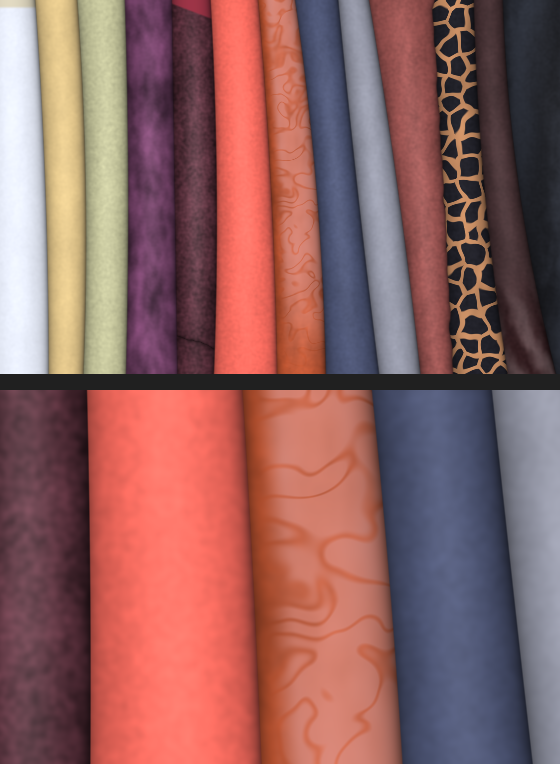
Top: the whole. Bottom: its middle third, enlarged.
Reproduce this texture procedurally as a WebGL 1 fragment shader.

```glsl
precision highp float;
// Thirteen overlapping leather hides hanging side by side as curved strips.
// Each left edge is a parabola; a loop lays the strips left to right with
// rounded folds and shadows, and gradient noise adds grain, mottling and veins.
uniform vec2 u_resolution;

vec2 hash2(vec2 c) {
  vec2 k = vec2(dot(c, vec2(127.1, 311.7)), dot(c, vec2(269.5, 183.3)));
  return fract(sin(k) * 43758.55);
}

float corner(vec2 cell, vec2 f, vec2 o) {
  return dot(hash2(cell + o) * 2.0 - 1.0, f - o);
}

float gradientNoise(vec2 p) {
  vec2 c = floor(p), f = fract(p);
  vec2 s = f * f * f * (f * (f * 6.0 - 15.0) + 10.0);
  float low = mix(corner(c, f, vec2(0.0)), corner(c, f, vec2(1.0, 0.0)), s.x);
  float high = mix(corner(c, f, vec2(0.0, 1.0)), corner(c, f, vec2(1.0)), s.x);
  return mix(low, high, s.y) * 1.4;
}

// Gap between the two nearest cell centres: zero along cell borders
float cellGap(vec2 p) {
  vec2 c = floor(p), f = fract(p);
  float near = 9.0, next = 9.0;
  for (int j = -1; j <= 1; j++) {
    for (int i = -1; i <= 1; i++) {
      vec2 o = vec2(float(i), float(j));
      float d = length(o + 0.12 + 0.76 * hash2(c + o) - f);
      next = min(next, max(near, d));
      near = min(near, d);
    }
  }
  return next - near;
}

// Parabola through the x positions at top, middle and bottom
float bend(vec3 e, float v) {
  return e.x * v * (2.0 * v - 1.0) + e.y * 4.0 * v * (1.0 - v)
       + e.z * (1.0 - v) * (1.0 - 2.0 * v);
}

void main() {
  vec2 p = gl_FragCoord.xy / u_resolution.x;
  float v = gl_FragCoord.y / u_resolution.y;
  float soft = 1.0 / u_resolution.x;

  // Left edges (top, middle, bottom), colours, finish (mottle, grain, sheen)
  vec3 edge[14], tint[13], finish[13];
  edge[0] = vec3(-0.03, -0.03, -0.03);  edge[1] = vec3(0.063, 0.081, 0.087);
  edge[2] = vec3(0.138, 0.153, 0.149);  edge[3] = vec3(0.223, 0.229, 0.225);
  edge[4] = vec3(0.307, 0.312, 0.317);  edge[5] = vec3(0.376, 0.387, 0.382);
  edge[6] = vec3(0.461, 0.484, 0.495);  edge[7] = vec3(0.527, 0.565, 0.582);
  edge[8] = vec3(0.604, 0.638, 0.677);  edge[9] = vec3(0.659, 0.710, 0.751);
  edge[10] = vec3(0.771, 0.792, 0.808); edge[11] = vec3(0.846, 0.865, 0.907);
  edge[12] = vec3(0.898, 0.927, 0.993); edge[13] = vec3(1.06, 1.12, 1.20);
  tint[0] = vec3(0.90, 0.92, 0.97);  finish[0] = vec3(0.02, 0.02, 0.02);
  tint[1] = vec3(0.87, 0.76, 0.53);  finish[1] = vec3(0.05, 0.03, 0.04);
  tint[2] = vec3(0.75, 0.75, 0.59);  finish[2] = vec3(0.04, 0.08, 0.05);
  tint[3] = vec3(0.39, 0.22, 0.35);  finish[3] = vec3(0.50, 0.08, 0.06);
  tint[4] = vec3(0.29, 0.15, 0.19);  finish[4] = vec3(0.35, 0.38, 0.12);
  tint[5] = vec3(0.96, 0.41, 0.36);  finish[5] = vec3(0.04, 0.08, 0.06);
  tint[6] = vec3(0.75, 0.33, 0.19);  finish[6] = vec3(0.18, 0.06, 0.03);
  tint[7] = vec3(0.28, 0.31, 0.43);  finish[7] = vec3(0.08, 0.07, 0.06);
  tint[8] = vec3(0.56, 0.57, 0.63);  finish[8] = vec3(0.06, 0.04, 0.06);
  tint[9] = vec3(0.58, 0.31, 0.30);  finish[9] = vec3(0.12, 0.12, 0.06);
  tint[10] = vec3(0.12, 0.12, 0.15); finish[10] = vec3(0.10, 0.20, 0.02);
  tint[11] = vec3(0.26, 0.18, 0.19); finish[11] = vec3(0.14, 0.10, 0.05);
  tint[12] = vec3(0.15, 0.16, 0.19); finish[12] = vec3(0.12, 0.10, 0.03);

  // Surface noise shared by all hides
  float mottle = gradientNoise(p * vec2(26.0, 11.0)) + 0.5 * gradientNoise(p * vec2(75.0, 38.0));
  float grain = 0.6 * gradientNoise(p * 95.0) + 0.6 * gradientNoise(p * 165.0 + 7.0);
  vec2 warp = vec2(gradientNoise(p * 30.0 + 3.0), gradientNoise(p * 30.0 + 19.0));
  float veins = 1.0 - smoothstep(0.0, 0.16, abs(gradientNoise(p * vec2(22.0, 30.0) + warp)));

  vec3 color = vec3(0.8);
  for (int i = 0; i < 13; i++) {
    float left = bend(edge[i], v);
    float d = p.x - left;
    float t = clamp(d / (bend(edge[i + 1], v) - left), 0.0, 1.0);
    float sheen = exp(-pow((t - 0.5) / 0.25, 2.0)) * (0.4 + 0.6 * sin(3.14 * v));
    vec3 hide = tint[i] * (1.0 + finish[i].x * mottle + finish[i].y * grain) + finish[i].z * sheen;

    if (i == 0) hide = mix(hide, vec3(0.86, 0.83, 0.74), smoothstep(0.975, 0.985, v));
    if (i == 4) { // slanted top over a crimson lining, torn crease below
      hide = mix(hide, vec3(0.60, 0.20, 0.27), smoothstep(-0.004, 0.004, v - 0.99 + 0.04 * t));
      hide *= 1.0 - 0.5 * exp(-abs(v - 0.10 + 0.03 * t + 0.01 * mottle) / 0.005);
    }
    if (i == 6) { // glossy pink reflection broken by orange veins
      float gloss = smoothstep(0.06, 0.3, t) * smoothstep(-0.05, 0.3, v);
      hide = mix(hide, vec3(0.83, 0.53, 0.48), gloss * (0.85 - 0.5 * veins + 0.2 * mottle));
    }
    if (i == 10) { // tan net between dark patches, ragged edge
      float net = 1.0 - smoothstep(0.14, 0.25, cellGap(p * vec2(29.0, 26.0) + 0.3 * warp));
      hide = mix(hide, vec3(0.76, 0.54, 0.38) * (1.0 + 0.15 * mottle), net);
      d += 0.004 * warp.y - 0.2 * max(v - 0.975 - 0.04 * t, 0.0);
    }
    if (i == 11) hide += 0.10 * smoothstep(0.35, 0.0, v) * sin(t * 9.0 + v * 22.0 + mottle * 2.0);
    if (i == 12) hide += vec3(0.035, 0.04, 0.05) * sin(t * 9.0 - v * 7.0 + mottle);

    // Rounded fold, then a cast shadow on the hide beneath
    hide *= (0.86 + 0.17 * sin(3.14 * t)) * (1.0 - 0.28 * exp(-max(d, 0.0) / 0.005));
    color *= 1.0 - 0.5 * exp(min(d, 0.0) / 0.005);
    color = mix(color, hide, smoothstep(-soft, soft, d));
  }
  gl_FragColor = vec4(color, 1.0);
}
```
